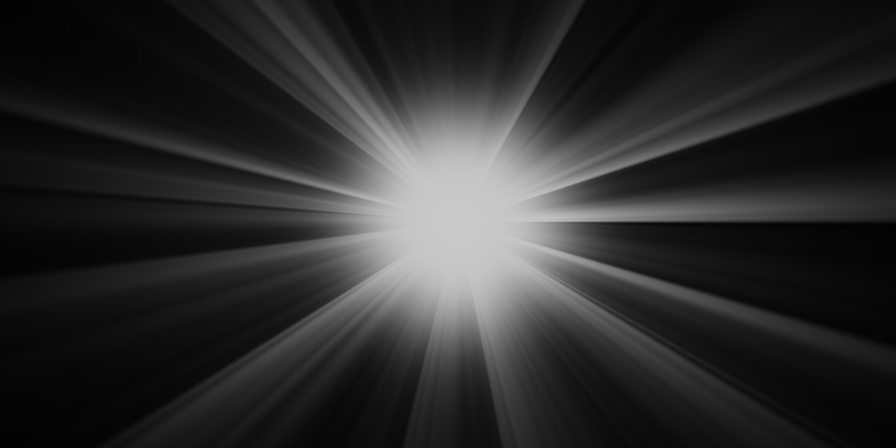
A Shadertoy shader for this background:

```glsl
#define CENTER vec2(1.023, 0.505)
#define PEAK 0.79
#define GLOW_GAIN 4.5
#define GLOW_AREA 0.030
#define RAY_GAIN 2.5
#define RAY_FADE 3.4
#define RAY_STRETCH vec2(0.8, 1.1)
#define RAY_BASE 0.16
#define BEAM_COUNT 16

// Each beam: crisp edge in degrees, signed feather in degrees, strength
const vec3 BEAMS[BEAM_COUNT] = vec3[](
    vec3(0.0, 5.0, 1.15), vec3(18.0, 5.0, 1.0), vec3(23.0, 10.0, 0.4),
    vec3(60.0, 7.0, 0.6), vec3(143.0, -16.0, 0.4), vec3(133.0, -10.0, 0.4),
    vec3(166.5, -4.0, 0.75), vec3(175.6, -6.0, 0.5), vec3(176.0, 4.0, 0.35),
    vec3(187.0, 10.0, 0.5), vec3(212.0, 13.0, 0.6), vec3(256.0, 14.0, 0.22),
    vec3(281.0, 15.0, 0.38), vec3(329.0, -11.0, 0.45), vec3(330.5, -0.8, 0.3),
    vec3(344.0, -6.0, 0.75));

float hash(float n) {
    n = fract(n * 0.1031);
    n *= n + 33.33;
    return fract(n * (n + n));
}

// Smooth noise that closes on itself after one full turn
float turnNoise(float turn, float cells) {
    float x = turn * cells;
    float cell = floor(x);
    float a = hash(mod(cell, cells) + cells);
    float b = hash(mod(cell + 1.0, cells) + cells);
    return mix(a, b, smoothstep(0.0, 1.0, x - cell));
}

// Beams with one crisp side and one feathered side
float beamSum(float angle) {
    float sum = 0.0;
    for (int i = 0; i < BEAM_COUNT; i++) {
        vec3 beam = BEAMS[i];
        float offset = mod(angle - beam.x + 180.0, 360.0) - 180.0;
        float inward = offset * sign(beam.y);
        float feather = inward / beam.y;
        sum += beam.z * smoothstep(-0.6, 0.9, inward) * exp(-feather * feather);
    }
    return sum;
}

void mainImage(out vec4 fragColor, in vec2 fragCoord) {
    // Canvas height is one unit
    vec2 p = fragCoord / iResolution.y - CENTER * vec2(0.5 * iResolution.x / iResolution.y, 1.0);
    float radius = length(p);
    float turn = fract(atan(p.y, p.x + 1e-5) / 6.283185 + 1.0);

    // Streaks break up the broad beams
    float streaks = 0.45 * turnNoise(turn, 64.0)
                  + 0.35 * turnNoise(turn, 140.0)
                  + 0.20 * turnNoise(turn, 290.0);
    float rays = (RAY_BASE + beamSum(turn * 360.0)) * (0.4 + 1.2 * streaks);

    // Thin shadow under the level beam on the right
    rays *= 1.0 - 0.5 * smoothstep(0.8, 0.2, abs(turn * 360.0 - 359.3));

    // Rays dissolve into an even core
    rays = mix(0.6, rays, smoothstep(0.02, 0.20, radius));

    // Central glow and fading rays, compressed to a flat bright middle
    float glow = GLOW_GAIN * exp(-radius * radius / GLOW_AREA);
    float fade = RAY_GAIN * exp(-RAY_FADE * length(p * RAY_STRETCH));
    float light = PEAK * (1.0 - exp(-glow - rays * fade));

    fragColor = vec4(vec3(light), 1.0);
}
```
